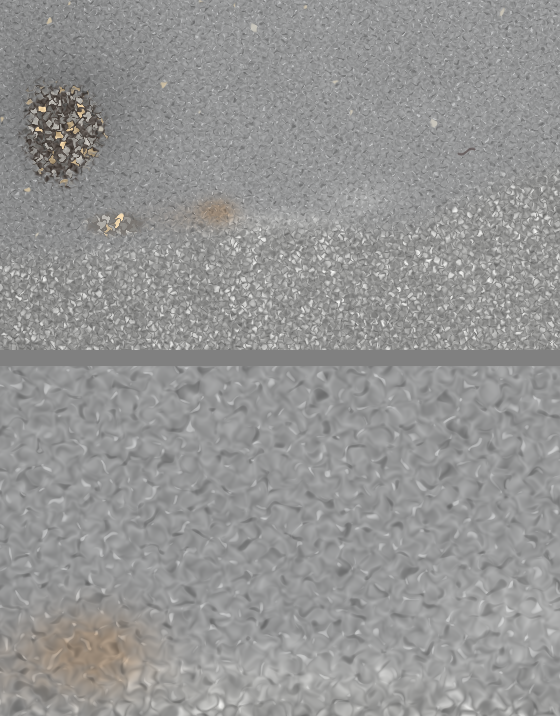
Top: the whole. Bottom: its middle third, enlarged.
This texture is drawn by a Shadertoy shader. Its source:

```glsl
// Worn asphalt: smooth grey paving above coarse pale gravel, with a stony pothole and rust stain.

float hash(vec2 p) {
    vec3 q = fract(p.xyx * 0.1031);
    q += dot(q, q.yzx + 33.33);
    return fract((q.x + q.y) * q.z);
}

vec2 hash2(vec2 p) {
    return vec2(hash(p), hash(p + 71.7));
}

float slope(vec2 cell, vec2 offset) {
    float a = 6.2832 * hash(cell);
    return dot(vec2(cos(a), sin(a)), offset);
}

// Gradient noise around zero, roughly -0.6 to 0.6
float noise(vec2 p) {
    p = mat2(0.8, 0.6, -0.6, 0.8) * p + 200.0;
    vec2 i = floor(p), f = fract(p), e = vec2(1, 0);
    vec2 u = f * f * f * (f * (f * 6.0 - 15.0) + 10.0);
    return mix(mix(slope(i, f), slope(i + e, f - e), u.x),
               mix(slope(i + e.yx, f - e.yx), slope(i + 1.0, f - 1.0), u.x), u.y);
}

float fbm(vec2 p) {
    float sum = 0.0, amp = 0.5;
    for (int i = 0; i < 4; i++) {
        sum += amp * noise(p);
        p = p * 2.03 + 9.1;
        amp *= 0.55;
    }
    return sum;
}

// Returns a rounded stone height and two random values per stone
vec3 pebbles(vec2 p) {
    vec2 cell = floor(p), id = cell;
    float near = 9.0, next = 9.0;
    for (int y = -1; y <= 1; y++)
    for (int x = -1; x <= 1; x++) {
        vec2 c = cell + vec2(x, y);
        float d = length(c + hash2(c) - p);
        if (d < near) { next = near; near = d; id = c; }
        else next = min(next, d);
    }
    float dome = smoothstep(0.75, 0.1, near) * smoothstep(-0.1, 0.4, next - near);
    return vec3(dome, hash2(id + 13.0));
}

// Soft elliptical spot, 1 at its centre
float spot(vec2 p, vec2 centre, vec2 size) {
    vec2 q = (p - centre) / size;
    return exp(-dot(q, q));
}

vec3 stoneColor(vec3 stone) {
    vec3 grey = vec3(0.56, 0.55, 0.53) * (0.55 + 0.8 * stone.y);
    vec3 ochre = vec3(0.84, 0.74, 0.58) * (0.8 + 0.35 * stone.y);
    return mix(grey, ochre, step(0.84, stone.z));
}

void mainImage(out vec4 fragColor, in vec2 fragCoord) {
    vec2 uv = fragCoord / iResolution.y;
    float px = 1.0 / iResolution.y;
    float cloud = fbm(uv * 5.0);
    vec2 warp = 0.008 * vec2(noise(uv * 70.0), noise(uv * 70.0 + 40.0));
    vec2 p = uv + warp;

    // Smooth paving: fine mottling, dark crevices and bright flecks
    float grain = noise(p * vec2(80, 100));
    float fine = noise(p * 150.0 + 7.0);
    float crevice = smoothstep(0.18, 0.50, noise(p * vec2(75, 110) + 31.0));
    float fleck = smoothstep(0.28, 0.55, noise(p * 115.0 + 53.0));
    float shade = 0.555 + 0.035 * smoothstep(0.0, 0.8, uv.x) + 0.03 * cloud;
    float paving = shade + 0.09 * grain + 0.09 * fine - 0.11 * crevice + 0.15 * fleck;
    vec3 color = paving * vec3(0.995, 1.0, 1.003);

    // Coarse gravel below a wavering edge
    vec3 stone = pebbles((uv + warp * 1.3) * vec2(72, 58));
    float gravel = 0.535 + stone.x * (0.05 + 0.27 * stone.y * stone.y + 0.06 * stone.z)
                 + 0.09 * fine + 0.10 * grain - 0.08 * crevice + 0.08 * fleck + 0.05 * cloud;
    gravel -= 0.03 * spot(uv, vec2(0.1, 0.1), vec2(0.35, 0.25));
    float edge = 0.28 + 0.09 * smoothstep(0.2, 0.8, uv.x) + 0.16 * smoothstep(1.12, 1.6, uv.x);
    edge += 0.06 * cloud + 0.03 * grain;
    color = mix(color, gravel * vec3(1.0, 1.0, 0.99), smoothstep(0.05, -0.06, uv.y - edge));

    // Pale dust and rust along the edge
    float dust = spot(uv, vec2(1.03, 0.43), vec2(0.09, 0.04)) + spot(uv, vec2(0.82, 0.37), vec2(0.18, 0.03));
    color += 0.07 * dust * vec3(1.0, 0.99, 0.95);
    float rust = spot(uv, vec2(0.62, 0.395), vec2(0.05, 0.035)) + 0.35 * spot(uv, vec2(0.53, 0.38), vec2(0.12, 0.04));
    rust *= 0.75 + 1.2 * cloud + 0.6 * grain;
    color *= mix(vec3(1), vec3(0.99, 0.88, 0.77), clamp(rust, 0.0, 1.0));

    // Pothole with a dark halo, and a small heap of loose stones
    vec2 hole = vec2(0.177, 0.625);
    color *= 1.0 - 0.20 * spot(uv, hole + vec2(0.01, 0.05), vec2(0.17, 0.17));
    vec3 rubble = pebbles((uv + warp * 2.0) * vec2(54, 44) + 5.0);
    vec3 rubbleColor = mix(vec3(0.31, 0.28, 0.26), stoneColor(rubble), smoothstep(0.1, 0.6, rubble.x));
    rubbleColor += 0.16 * fine + 0.12 * grain;
    float rim = length((uv - hole) / vec2(0.115, 0.140)) + 0.5 * cloud + 0.35 * grain;
    color = mix(color, rubbleColor, 0.95 * smoothstep(1.15, 0.75, rim));
    float heap = spot(uv, vec2(0.33, 0.36), vec2(0.10, 0.04));
    vec3 heapColor = mix(vec3(0.45, 0.43, 0.41), stoneColor(rubble) * 1.15, smoothstep(0.1, 0.6, rubble.x));
    color = mix(color, heapColor, 0.8 * smoothstep(0.3, 0.75, heap + 0.3 * grain));

    // Scattered pale chips, denser toward the upper left
    for (int i = 0; i < 16; i++) {
        vec2 r = hash2(vec2(i, 3.0)), s = hash2(vec2(i, 17.0));
        vec2 q = p - vec2(1.6 * r.x * r.x, 1.0 - 0.7 * r.y * r.y);
        float a = 6.28 * s.x;
        q = mat2(cos(a), sin(a), -sin(a), cos(a)) * q;
        float d = length(q * vec2(1.0, 1.6)) - 0.005 - 0.007 * s.y * s.y;
        vec3 chip = mix(vec3(0.80, 0.80, 0.78), vec3(0.83, 0.76, 0.63), s.x);
        color = mix(color, chip, 0.9 * smoothstep(1.5 * px, -1.5 * px, d));
    }

    // Dark twig
    vec2 t = uv - vec2(1.333, 0.567);
    float twig = length(vec2(max(abs(t.x) - 0.022, 0.0), t.y - 0.3 * t.x - 0.004 * sin(t.x * 140.0)));
    color = mix(color, vec3(0.36, 0.32, 0.32), 0.8 * smoothstep(0.006, 0.001, twig));

    fragColor = vec4(clamp(color, 0.0, 1.0), 1.0);
}
```
